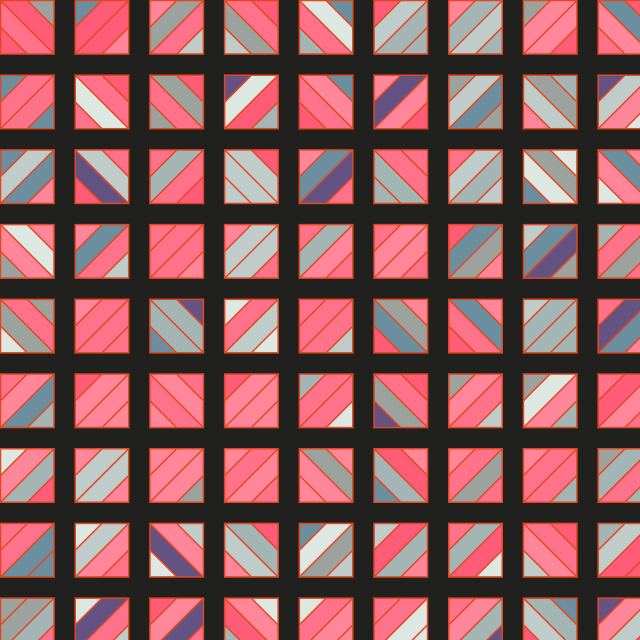
Write a three.js fragment shader that draws this pattern.

```glsl
// Grid of small squares on near-black, each cut by three diagonals into four
// bands. Hashes per cell pick the slant and the band colours; outlines and
// cuts come from signed distances, smoothed over one screen pixel.

#define CELLS 8.567       // repeats across and down
#define SQUARE 0.716      // side of a square, in cells
#define MARGIN 0.007      // gap before the first square, in cells
#define LINE 0.020        // stroke width, in cells
#define BACKSLANT 0.29    // share of squares with falling diagonals
#define SEED 17.0

varying vec2 vUv;

const vec3 GROUND = vec3(0.125, 0.125, 0.122);
const vec3 STROKE = vec3(0.89, 0.28, 0.13);

float hash(vec3 p) {
  p = fract((p + SEED) * vec3(0.1031, 0.1030, 0.0973));
  p += dot(p, p.yzx + 33.33);
  return fract((p.x + p.y) * p.z);
}

// Weighted choice: half pinks, then greys and off-white, few blues and purples
vec3 bandColour(vec2 cell, float band) {
  float r = hash(vec3(cell, band));
  vec3 c = vec3(1.00, 0.53, 0.60);                   // light pink
  c = mix(c, vec3(1.00, 0.45, 0.54), step(0.19, r)); // mid pink
  c = mix(c, vec3(1.00, 0.36, 0.47), step(0.37, r)); // hot pink
  c = mix(c, vec3(0.75, 0.80, 0.79), step(0.49, r)); // pale grey
  c = mix(c, vec3(0.64, 0.71, 0.71), step(0.60, r)); // cool grey
  c = mix(c, vec3(0.61, 0.64, 0.62), step(0.70, r)); // warm grey
  c = mix(c, vec3(0.87, 0.91, 0.89), step(0.78, r)); // off-white
  c = mix(c, vec3(0.42, 0.56, 0.62), step(0.86, r)); // slate blue
  c = mix(c, vec3(0.39, 0.32, 0.51), step(0.94, r)); // purple
  return c;
}

// Coverage of the region where the distance is negative
float cover(float dist, float pixel) {
  return clamp(0.5 - dist / pixel, 0.0, 1.0);
}

void main() {
  // Cells count from the upper left, each centred on its square
  vec2 grid = vec2(vUv.x, 1.0 - vUv.y) * CELLS + 0.5 * (1.0 - SQUARE) - MARGIN;
  vec2 cell = floor(grid);
  vec2 p = fract(grid) - 0.5;
  float pixel = fwidth(vUv.y) * CELLS;

  // Distance across the diagonals, mirrored in some cells
  float slant = hash(vec3(cell, 9.0)) < BACKSLANT ? -1.0 : 1.0;
  float across = (slant * p.x + p.y) * 0.70711;
  float spacing = 0.5 * SQUARE * 0.70711;

  // Four bands, then the three cuts between them
  vec3 fill = bandColour(cell, 0.0);
  float cuts = 0.0;
  for (int i = 1; i <= 3; i++) {
    float d = across - (float(i) - 2.0) * spacing;
    fill = mix(fill, bandColour(cell, float(i)), cover(-d, pixel));
    cuts = max(cuts, cover(abs(d) - 0.5 * LINE, pixel));
  }
  fill = mix(fill, STROKE, cuts);

  // Square and its outline
  float box = max(abs(p.x), abs(p.y)) - 0.5 * SQUARE;
  vec3 colour = mix(GROUND, fill, cover(box, pixel));
  colour = mix(colour, STROKE, cover(abs(box) - 0.5 * LINE, pixel));

  gl_FragColor = vec4(colour, 1.0);
}
```
